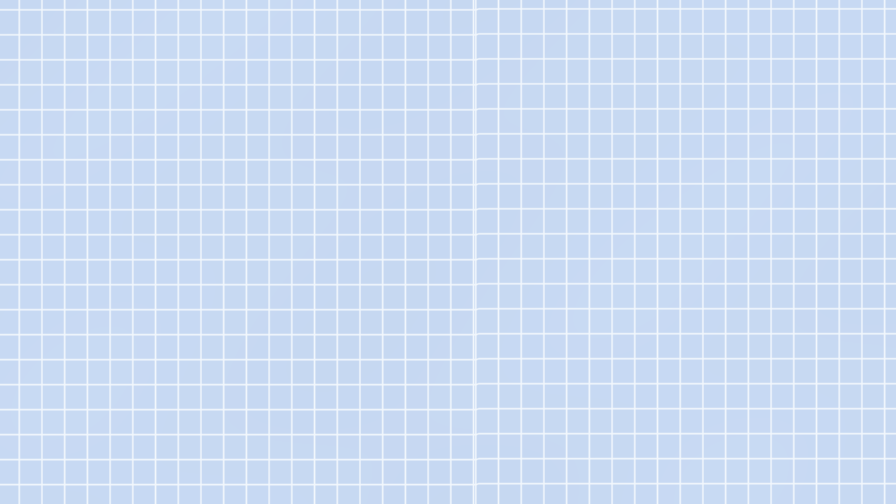
A Shadertoy shader for this pattern:

```glsl
// Pale blue grid of thin white lines with a slight vertical seam right of centre.

// Lengths are fractions of the canvas height.
#define PITCH vec2(0.04507, 0.04958)
#define FIRST_LINE vec2(0.0382, 0.0384)
#define LINE_WIDTH 0.0031
#define MIN_SOFTNESS 0.0030
#define SEAM_X 0.9430
#define SEAM_BLEND 0.0080
#define SEAM_SHIFT vec2(0.0044, 0.0019)
#define SHADE_AMOUNT 0.0025
#define PAPER_COLOR vec3(0.780, 0.850, 0.950)
#define LINE_COLOR vec3(0.950, 0.970, 0.990)

// Signed distance on each axis to the nearest grid line
vec2 gridDistance(vec2 p) {
    vec2 cell = (p - FIRST_LINE) / PITCH;
    return (fract(cell + 0.5) - 0.5) * PITCH;
}

// Box-filtered coverage of a line, stable even when thinner than a pixel
vec2 lineCoverage(vec2 dist, float softness) {
    vec2 nearEdge = clamp((dist + 0.5 * LINE_WIDTH) / softness + 0.5, 0.0, 1.0);
    vec2 farEdge = clamp((dist - 0.5 * LINE_WIDTH) / softness + 0.5, 0.0, 1.0);
    return nearEdge - farEdge;
}

// Faint uneven tone from layered sines
float paperShade(vec2 p) {
    return sin(p.x * 5.3 + sin(p.y * 4.1)) + 0.5 * sin(p.y * 11.7 - p.x * 7.9);
}

void mainImage(out vec4 fragColor, in vec2 fragCoord) {
    vec2 p = fragCoord / iResolution.y;
    float softness = max(1.0 / iResolution.y, MIN_SOFTNESS);

    // Columns jump at the seam, rows bend across it
    float columnShift = step(SEAM_X, p.x) * SEAM_SHIFT.x;
    float rowShift = smoothstep(SEAM_X, SEAM_X + SEAM_BLEND, p.x) * SEAM_SHIFT.y;
    vec2 gridPoint = p - vec2(columnShift, rowShift);

    // Merge both line directions without doubling the crossings
    vec2 coverage = lineCoverage(gridDistance(gridPoint), softness);
    float grid = 1.0 - (1.0 - coverage.x) * (1.0 - coverage.y);

    vec3 paper = PAPER_COLOR + SHADE_AMOUNT * paperShade(p);
    fragColor = vec4(mix(paper, LINE_COLOR, grid), 1.0);
}
```
